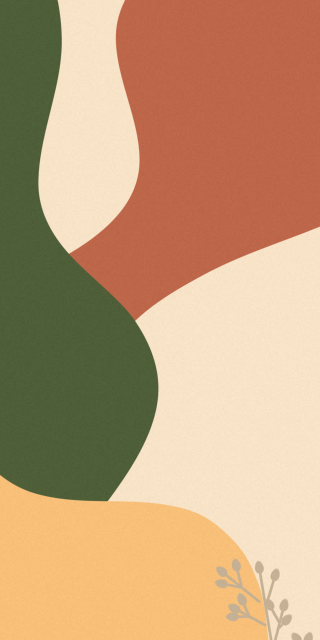
A WebGL 1 fragment shader for this background:

```glsl
precision highp float;

uniform vec2 u_resolution;

const vec3 CREAM = vec3(0.97, 0.89, 0.78);
const vec3 TERRACOTTA = vec3(0.74, 0.40, 0.29);
const vec3 GREEN = vec3(0.305, 0.37, 0.22);
const vec3 APRICOT = vec3(0.97, 0.75, 0.47);
const vec3 TAUPE = vec3(0.77, 0.69, 0.58);

float hash(vec2 p) {
  vec3 q = fract(p.xyx * 0.1031);
  q += dot(q, q.yzx + 33.33);
  return fract((q.x + q.y) * q.z);
}

// Cubic span between knots (position, value, slope), straight beyond its ends.
// Returns value and slope.
vec2 span(float t, vec3 a, vec3 b) {
  if (t < a.x) return vec2(a.y + a.z * (t - a.x), a.z);
  if (t > b.x) return vec2(b.y + b.z * (t - b.x), b.z);
  float w = b.x - a.x;
  float s = (t - a.x) / w;
  float rise = b.y - a.y;
  float c2 = 3.0 * rise - w * (2.0 * a.z + b.z);
  float c3 = w * (a.z + b.z) - 2.0 * rise;
  float value = a.y + s * (w * a.z + s * (c2 + s * c3));
  return vec2(value, a.z + s * (2.0 * c2 + 3.0 * c3 * s) / w);
}

vec2 curve(float t, vec3 a, vec3 b, vec3 c, vec3 d) {
  if (t < b.x) return span(t, a, b);
  if (t < c.x) return span(t, b, c);
  return span(t, c, d);
}

// Signed distance to a curve, negative below its value.
float edge(float v, vec2 c) {
  return (v - c.x) / sqrt(1.0 + c.y * c.y);
}

float cover(float d, float pixel) {
  return 1.0 - smoothstep(-0.75 * pixel, 0.75 * pixel, d);
}

float stem(vec2 p, vec2 a, vec2 b, float radius) {
  vec2 ab = b - a;
  float h = clamp(dot(p - a, ab) / dot(ab, ab), 0.0, 1.0);
  return length(p - a - ab * h) - radius;
}

// Thin stalk with an oval leaf at its tip.
float twig(vec2 p, vec2 base, vec2 tip) {
  vec2 dir = normalize(tip - base);
  vec2 q = p - tip;
  vec2 local = vec2(dot(q, dir), dot(q, vec2(-dir.y, dir.x)));
  vec2 size = vec2(0.020, 0.0135 - 0.12 * local.x);
  size.y = clamp(size.y, 0.011, 0.015);
  float leaf = (length(local / size) - 1.0) * size.y;
  return min(stem(p, base, tip, 0.0042), leaf);
}

// Main stalk with one optional twig on each side (left, right).
float sprig(vec2 p, vec2 base, vec2 tip, vec2 reach, vec2 rise) {
  vec2 axis = tip - base;
  vec2 right = normalize(vec2(-axis.y, axis.x));
  float d = twig(p, base, tip);
  for (int i = 0; i < 2; i++) {
    float across = i == 0 ? -reach.x : reach.y;
    float along = i == 0 ? rise.x : rise.y;
    if (across != 0.0) {
      vec2 node = base + axis * along * 0.55;
      d = min(d, twig(p, node, base + axis * along + right * across));
    }
  }
  return d;
}

float greenShape(vec2 p) {
  vec3 waist = vec3(0.794, 0.216, 0.9);
  vec2 upper = curve(p.y, vec3(0.0, 0.180, 0.2), vec3(0.130, 0.193, 0.0),
                     vec3(0.573, 0.120, 0.0), waist);
  vec2 lower = curve(p.y, waist, vec3(1.003, 0.422, 0.68),
                     vec3(1.214, 0.495, 0.0), vec3(1.563, 0.339, -0.74));
  return edge(p.x, p.y < waist.x ? upper : lower);
}

float terracottaShape(vec2 p) {
  vec2 left = curve(p.y, vec3(0.0, 0.391, -0.5), vec3(0.117, 0.362, 0.0),
                    vec3(0.5, 0.436, 0.0), vec3(0.794, 0.214, -1.7));
  vec2 bottom = curve(p.x, vec3(0.422, 1.003, -0.95), vec3(0.521, 0.926, -0.66),
                      vec3(0.625, 0.865, -0.55), vec3(1.0, 0.708, -0.41));
  return max(-edge(p.x, left), edge(p.y, bottom));
}

float apricotShape(vec2 p) {
  vec2 top = curve(p.x, vec3(0.0, 1.484, 0.8), vec3(0.117, 1.544, 0.27),
                   vec3(0.521, 1.578, 0.17), vec3(0.677, 1.641, 0.8));
  vec2 right = curve(p.y, vec3(1.641, 0.677, 1.25), vec3(1.724, 0.758, 0.72),
                     vec3(1.810, 0.802, 0.42), vec3(2.0, 0.839, 0.13));
  return max(-edge(p.y, top), edge(p.x, right));
}

float foliage(vec2 p) {
  float d = sprig(p, vec2(0.849, 2.01), vec2(0.810, 1.773), vec2(0.0, 0.046), vec2(0.87));
  d = min(d, sprig(p, vec2(0.810, 1.88), vec2(0.693, 1.786), vec2(0.030, 0.044), vec2(0.85)));
  d = min(d, sprig(p, vec2(0.828, 1.953), vec2(0.732, 1.901), vec2(0.026, 0.036), vec2(0.93)));
  d = min(d, sprig(p, vec2(0.859, 2.005), vec2(0.888, 1.891), vec2(0.046, 0.019), vec2(0.92, 0.64)));
  return min(d, sprig(p, vec2(0.943, 2.057), vec2(0.964, 1.995), vec2(0.036, 0.0), vec2(0.82)));
}

void main() {
  // Width is 1, height is 2, with y running down from the top.
  vec2 uv = gl_FragCoord.xy / u_resolution;
  vec2 p = vec2(uv.x, 2.0 - 2.0 * uv.y);
  float pixel = 1.0 / min(u_resolution.x, 0.5 * u_resolution.y);

  // Layers from back to front
  vec3 color = mix(CREAM, TERRACOTTA, cover(terracottaShape(p), pixel));
  color = mix(color, GREEN, cover(greenShape(p), pixel));
  color = mix(color, APRICOT, cover(apricotShape(p), pixel));
  color = mix(color, TAUPE, cover(foliage(p), pixel));

  // Paper grain
  color += 0.018 * (hash(floor(p * 256.0)) - 0.5);
  gl_FragColor = vec4(color, 1.0);
}
```
